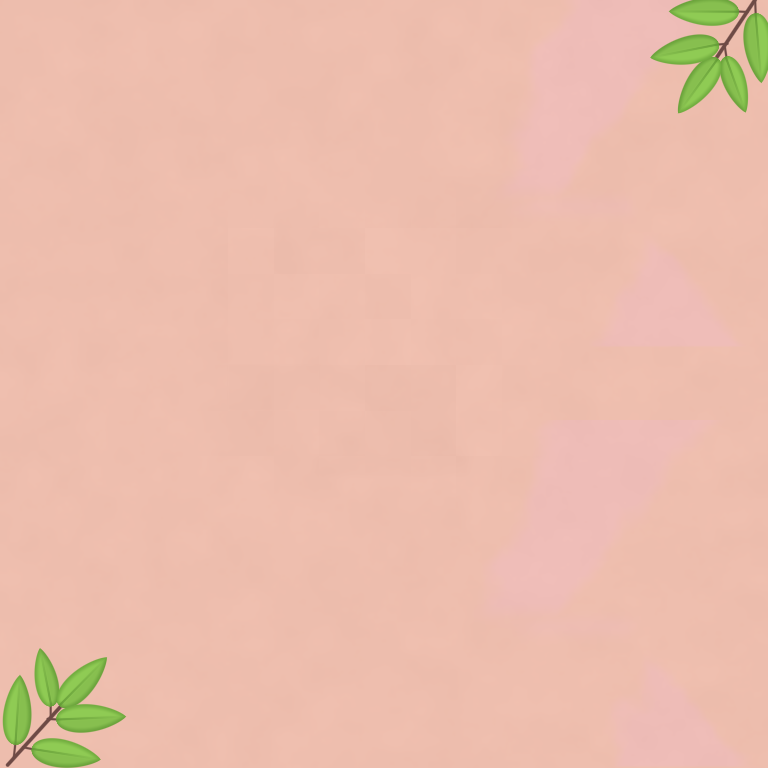
A WebGL 1 fragment shader for this background:

```glsl
precision highp float;

uniform vec2 u_resolution;

const vec3 PEACH = vec3(0.932, 0.743, 0.680);
const vec3 PINK = vec3(0.934, 0.737, 0.722);
const vec3 LEAF_LIGHT = vec3(0.53, 0.75, 0.31);
const vec3 LEAF_DARK = vec3(0.37, 0.59, 0.20);
const vec3 BARK = vec3(0.43, 0.29, 0.27);

float hash(vec2 p) {
  return fract(sin(dot(p, vec2(127.1, 311.7))) * 43758.5453);
}

float noise(vec2 p) {
  vec2 i = floor(p);
  vec2 f = fract(p);
  f = f * f * (3.0 - 2.0 * f);
  return mix(mix(hash(i), hash(i + vec2(1.0, 0.0)), f.x),
             mix(hash(i + vec2(0.0, 1.0)), hash(i + 1.0), f.x), f.y);
}

float fbm(vec2 p) {
  float sum = 0.0;
  float gain = 0.5;
  for (int i = 0; i < 4; i++) {
    sum += gain * noise(p);
    p = p * 2.03 + 17.0;
    gain *= 0.5;
  }
  return sum;
}

float between(float x, float low, float high, float soft) {
  return smoothstep(low - soft, low + soft, x) * (1.0 - smoothstep(high - soft, high + soft, x));
}

float boxMask(vec2 p, vec2 low, vec2 high, float soft) {
  return between(p.x, low.x, high.x, soft) * between(p.y, low.y, high.y, soft);
}

// Slanted pink stain and a triangle below it, repeating downwards
float pinkStain(vec2 p) {
  float row = mod(p.y, 0.547);
  float x = p.x + 0.08 * (fbm(p * 14.0) - 0.47);
  float fall = row / 0.25;
  float slant = between(x, mix(0.735, 0.64, fall), mix(0.935, 0.72, fall), 0.018)
              * (1.0 - smoothstep(0.235, 0.27, row));
  float foot = boxMask(vec2(x, row), vec2(0.67, 0.258), vec2(0.82, 0.280), 0.015);
  float spread = (row - 0.306) / 0.145;
  float triangle = between(x, mix(0.85, 0.79, spread), mix(0.85, 0.95, spread), 0.014)
                 * smoothstep(0.29, 0.33, row);
  float cut = 1.0 - smoothstep(0.449, 0.453, row);
  return max(max(slant, 0.6 * foot), triangle) * cut;
}

// Faint square tiles around the middle
float tileShade(vec2 p) {
  vec2 cell = floor(p / 0.0594);
  float area = boxMask(p, vec2(0.28, 0.27), vec2(0.68, 0.62), 0.05);
  float shade = 0.012 * (hash(cell) - 0.6) * area;
  shade -= 0.008 * boxMask(p, vec2(0.297, 0.475), vec2(0.416, 0.534), 0.002);
  return shade - 0.006 * boxMask(p, vec2(0.41, 0.594), vec2(0.61, 0.62), 0.006);
}

vec3 paper(vec2 p) {
  vec3 color = mix(PEACH, PINK, 0.9 * pinkStain(p));
  color += 0.022 * (fbm(p * 24.0) - 0.47);
  return color + tileShade(p);
}

vec3 stalk(vec3 color, vec2 p, vec2 a, vec2 b, float radius, float px) {
  vec2 along = b - a;
  float t = clamp(dot(p - a, along) / dot(along, along), 0.0, 1.0);
  float d = length(p - a - along * t) - radius;
  return mix(color, BARK, 1.0 - smoothstep(-px, px, d));
}

// Leaf with a round base, a pointed tip, a dark rim and a midrib
vec3 leaf(vec3 color, vec2 p, vec2 base, vec2 tip, float halfWidth, float px) {
  float size = length(tip - base);
  vec2 axis = (tip - base) / size;
  float u = dot(p - base, axis) / size;
  float v = dot(p - base, vec2(-axis.y, axis.x));
  float k = clamp(u, 0.0, 1.0);
  float reach = halfWidth * 2.38 * sqrt(k) * pow(1.0 - k, 0.8);
  float d = max(abs(v) - reach, max(-u, u - 1.0) * size);
  float rim = smoothstep(-0.008, 0.0, d);
  vec3 green = mix(LEAF_LIGHT, LEAF_DARK, 0.7 * rim);
  green *= 1.0 + 0.06 * smoothstep(-0.004, 0.004, v);
  float rib = 1.0 - smoothstep(0.0006, 0.0006 + 1.5 * px, abs(v));
  green = mix(green, LEAF_DARK, 0.75 * rib * (1.0 - k));
  return mix(color, green, 1.0 - smoothstep(-px, px, d));
}

vec3 sprig(vec3 color, vec2 p, float px) {
  color = stalk(color, p, vec2(0.010, 0.004), vec2(0.078, 0.079), 0.0024, px);
  color = stalk(color, p, vec2(0.018, 0.014), vec2(0.020, 0.032), 0.0014, px);
  color = stalk(color, p, vec2(0.030, 0.027), vec2(0.045, 0.024), 0.0014, px);
  color = stalk(color, p, vec2(0.062, 0.064), vec2(0.077, 0.063), 0.0014, px);
  color = stalk(color, p, vec2(0.066, 0.068), vec2(0.066, 0.083), 0.0014, px);
  color = leaf(color, p, vec2(0.020, 0.030), vec2(0.026, 0.121), 0.0185, px);
  color = leaf(color, p, vec2(0.067, 0.080), vec2(0.052, 0.156), 0.0150, px);
  color = leaf(color, p, vec2(0.077, 0.081), vec2(0.139, 0.144), 0.0175, px);
  color = leaf(color, p, vec2(0.073, 0.063), vec2(0.164, 0.067), 0.0185, px);
  return leaf(color, p, vec2(0.041, 0.025), vec2(0.131, 0.011), 0.0185, px);
}

void main() {
  vec2 uv = gl_FragCoord.xy / u_resolution;
  float px = 0.8 / min(u_resolution.x, u_resolution.y);
  vec3 color = paper(vec2(uv.x, 1.0 - uv.y));

  // The second sprig is turned around and tilted slightly
  float c = cos(0.15);
  float s = sin(0.15);
  vec2 q = 1.0 - uv - vec2(0.001, -0.0156);
  color = sprig(color, uv, px);
  color = sprig(color, vec2(c * q.x + s * q.y, c * q.y - s * q.x), px);
  gl_FragColor = vec4(color, 1.0);
}
```
